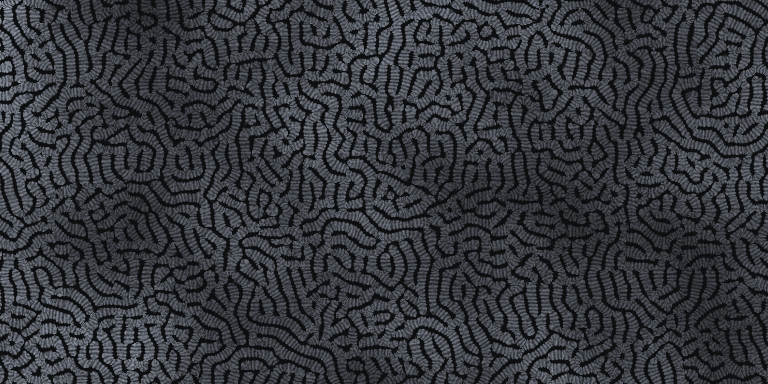
A WebGL 1 fragment shader for this texture:

```glsl
precision highp float;
uniform vec2 u_resolution;

const float PI = 3.14159;
const float BAND_FREQ = 2.0 * PI / 0.0325;
const float RIB_FREQ = 2.0 * PI / 0.0094;

// Sum of waves: value, slope and doubled-angle direction
struct Waves { float value; vec2 slope; vec2 axis; };

vec2 hash2(vec2 p) {
  return fract(sin(vec2(dot(p, vec2(127.1, 311.7)), dot(p, vec2(269.5, 183.3)))) * 43758.5);
}

vec2 direction(float a) { return vec2(cos(a), sin(a)); }

float corner(vec2 cell, vec2 offset) {
  return dot(direction(2.0 * PI * hash2(cell).x), offset);
}

float gradientNoise(vec2 p) {
  vec2 i = floor(p), f = p - i;
  vec2 u = f * f * f * (f * (f * 6.0 - 15.0) + 10.0);
  vec2 e = vec2(1.0, 0.0);
  return mix(mix(corner(i, f), corner(i + e, f - e), u.x),
             mix(corner(i + e.yx, f - e.yx), corner(i + 1.0, f - 1.0), u.x), u.y);
}

void addWave(inout Waves s, vec2 n, float phase, float weight) {
  float c = weight * cos(phase);
  s.value += c;
  s.slope += weight * sin(phase) * n;
  s.axis += c * vec2(n.x * n.x - n.y * n.y, 2.0 * n.x * n.y);
}

// Local normal angle (x) and phase across the band (y)
vec2 localWave(Waves s) {
  vec2 g = s.slope;
  vec2 o = vec2(g.x * g.x - g.y * g.y, 2.0 * g.x * g.y) + s.value * s.axis;
  float a = 0.5 * atan(o.y, o.x + 1e-6);
  return vec2(a, atan(dot(g, direction(a)), s.value + 1e-6));
}

// Plane waves of one length in all directions
vec2 randomWave(vec2 p) {
  Waves s = Waves(0.0, vec2(0.0), vec2(0.0));
  for (int i = 0; i < 14; i++) {
    float k = float(i);
    vec2 n = direction(k * 2.39996 + 0.3 * sin(k * 5.1));
    addWave(s, n, BAND_FREQ * dot(n, p) + k * k * 1.7, 1.0);
  }
  return localWave(s);
}

// Each pass blends local waves at full strength, joining them into a maze
void addKernel(inout Waves s, vec2 wave, vec2 d, float size) {
  float w = max(0.0, 1.0 - dot(d, d) / (2.25 * size * size));
  vec2 n = direction(wave.x);
  addWave(s, n, wave.y + BAND_FREQ * dot(n, d), w * w * w);
}

vec2 joinedWave(vec2 p) {
  const float size = 0.034;
  Waves s = Waves(0.0, vec2(0.0), vec2(0.0));
  vec2 home = floor(p / size + 0.5);
  for (int y = -1; y <= 1; y++) {
    for (int x = -1; x <= 1; x++) {
      vec2 center = (home + vec2(float(x), float(y))) * size;
      addKernel(s, randomWave(center), p - center, size);
    }
  }
  return localWave(s);
}

vec2 mazeWave(vec2 p) {
  const float size = 0.038;
  Waves s = Waves(0.0, vec2(0.0), vec2(0.0));
  vec2 home = floor(p / size + 0.5);
  for (int y = -1; y <= 1; y++) {
    for (int x = -1; x <= 1; x++) {
      vec2 center = (home + vec2(float(x), float(y))) * size;
      addKernel(s, joinedWave(center), p - center, size);
    }
  }
  return localWave(s);
}

float ribWave(vec2 q, float sector, float wobble) {
  return cos(RIB_FREQ * dot(q, direction((sector + 3.0) * PI / 6.0)) + wobble);
}

void main() {
  vec2 p = gl_FragCoord.xy / u_resolution.y;
  vec2 wave = mazeWave(p + 1.7);

  // Ribs are constant across a band: place them on its centre line
  vec2 q = p - direction(wave.x) * wave.y / BAND_FREQ;
  float sector = wave.x * 6.0 / PI;
  float low = floor(sector);
  float wobble = 4.0 * gradientNoise(q * 24.0);
  float rib = mix(ribWave(q, low, wobble), ribWave(q, low + 1.0, wobble),
                  smoothstep(0.3, 0.7, sector - low));
  float uneven = gradientNoise(q * 65.0);

  // Dark grooves with edges notched by the ribs
  float across = abs(wave.y) / PI;
  float band = 1.0 - smoothstep(0.58, 0.82, across - 0.06 * rib - 0.06 * uneven);

  // Leather tone, grain and broad sheen
  float grain = gradientNoise(p * 170.0);
  float sheen = 1.0 + 0.6 * gradientNoise(p * 1.7 + 3.0) + 0.4 * gradientNoise(p * 4.5)
              + 0.35 * exp(-6.0 * p.x);
  float tone = (0.262 + 0.075 * rib + 0.12 * grain + 0.07 * uneven) * sheen;
  tone = mix(0.056 + 0.02 * grain, tone, band);
  gl_FragColor = vec4(tone * vec3(0.96, 1.01, 1.1), 1.0);
}
```
